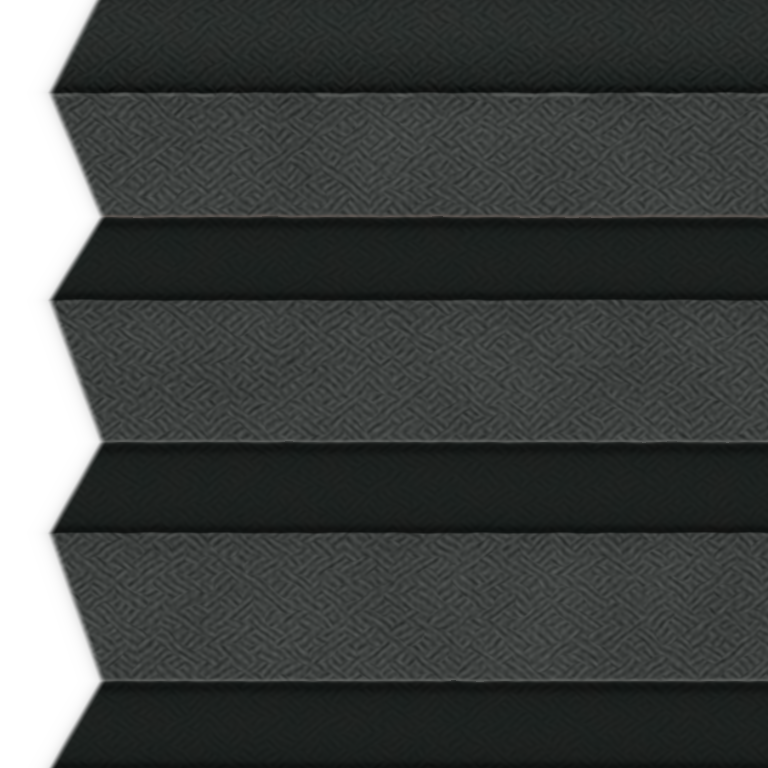
Reproduce this texture procedurally as a WebGL 1 fragment shader.

```glsl
precision highp float;
// A pleated charcoal blind on white: woven lit panels alternate with shaded ones.
// Each pleat runs valley - crest - valley; the folds are spaced by a formula in n
// and the zigzag side, the fold lines and the weave all follow from them.

#define PLEATS 4
#define CREST_X 0.068
#define VALLEY_X 0.135
#define LIT_COLOR vec3(0.236, 0.248, 0.242)
#define SHADE_COLOR vec3(0.108, 0.124, 0.117)
#define LINE_COLOR vec3(0.40, 0.41, 0.40)
#define LINE_WIDTH 0.0024
#define STRAND_PITCH 0.0096
#define WEAVE_DEPTH 0.075
#define EDGE_SOFTNESS 0.0065

uniform vec2 u_resolution;

vec2 gradient(vec2 cell) {
  vec2 q = fract(cell * vec2(0.1031, 0.1137));
  q += dot(q, q.yx + 33.33);
  float angle = 6.2832 * fract((q.x + q.y) * q.x * 7.13);
  return vec2(cos(angle), sin(angle));
}

// Gradient noise, roughly -0.7 to 0.7
float noise(vec2 p) {
  vec2 i = floor(p), f = fract(p);
  vec2 w = f * f * f * (f * (f * 6.0 - 15.0) + 10.0);
  vec2 r = vec2(1.0, 0.0);
  float low = mix(dot(gradient(i), f), dot(gradient(i + r), f - r), w.x);
  float high = mix(dot(gradient(i + r.yx), f - r.yx), dot(gradient(i + 1.0), f - 1.0), w.x);
  return mix(low, high, w.y);
}

// Fold heights measured down from the top, with uneven spacing
float valleyAt(float n) {
  return -0.01 + n * (0.2926 + (n - 1.0) * (0.00015 + 0.003 * (n - 2.0)));
}

float crestAt(float n) {
  return 0.121 + n * (0.27 + (n - 1.0) * (0.0165 - 0.00467 * (n - 2.0)));
}

float ridge(float d, float width) {
  return exp(-d * d / (width * width));
}

// Short strands on two diagonals, swapped in small irregular patches
float weave(vec2 p) {
  vec2 q = p / STRAND_PITCH;
  float rise = 0.62 * q.x + 0.78 * q.y;
  float fall = 0.62 * q.x - 0.78 * q.y;
  float drift = 0.5 * noise(q * 0.33 + 40.0);
  float strandA = cos(6.2832 * (rise + drift)) * (0.75 + noise(vec2(rise, fall * 0.6)));
  float strandB = cos(6.2832 * (fall - drift)) * (0.75 + noise(vec2(fall, rise * 0.6) + 17.0));
  float patches = smoothstep(-0.12, 0.12, noise(q * vec2(0.32, 0.42) + 9.0));
  return 0.6 * mix(strandA, strandB, patches) + 0.7 * noise(q * 1.3 + 70.0);
}

void main() {
  vec2 uv = gl_FragCoord.xy / u_resolution;
  float pixel = 1.0 / u_resolution.y;
  float down = 1.0 - uv.y + 0.0016 * noise(vec2(uv.x * 28.0, uv.y * 9.0));

  // Find the pleat holding this point
  float n = 0.0;
  for (int i = 1; i < PLEATS; i++) {
    if (down >= valleyAt(float(i))) n = float(i);
  }
  float top = valleyAt(n), crest = crestAt(n), bottom = valleyAt(n + 1.0);
  float blur = max(0.0016, pixel);
  float lit = smoothstep(-blur, blur, down - crest);
  float first = 1.0 - step(0.5, n);

  // Shaded panel: darkest at its folds, the first one paler and more textured
  float across = clamp((down - top) / (crest - top), 0.0, 1.0);
  float belly = 4.0 * across * (1.0 - across);
  vec3 shade = SHADE_COLOR * (0.88 + 0.17 * belly);
  shade += first * 0.06 * (1.0 - across * across);
  shade *= 1.0 - 0.35 * ridge(down - crest + 0.004, 0.006);
  shade *= 1.0 - 0.3 * (1.0 - first) * ridge(down - top - 0.009, 0.007);

  // Lit panel, with a slow unevenness and a slight falloff at the crest
  float along = clamp((down - crest) / (bottom - crest), 0.0, 1.0);
  vec3 face = LIT_COLOR * (0.97 + 0.06 * smoothstep(0.0, 0.25, along));
  face *= 1.0 + 0.08 * noise(uv * 9.0);

  // Cloth
  float depth = mix(mix(0.014, 0.034, first), WEAVE_DEPTH, lit);
  vec3 color = mix(shade, face, lit) + depth * weave(uv);
  color.r += 0.012 * noise(uv * 24.0 + 5.0) * (1.0 - lit);

  // Worn fold lines: steady in the valleys, broken on the crests
  float wear = 0.75 + 0.5 * noise(vec2(uv.x * 60.0, n * 7.0 + 3.0));
  float valleyGap = min(abs(down - top + 0.001), abs(down - bottom + 0.001));
  float width = max(LINE_WIDTH, pixel);
  float warm = 1.0 - smoothstep(0.35, 0.45, down);
  vec3 lineColor = LINE_COLOR + warm * vec3(0.01, -0.04, -0.05);
  color = mix(color, lineColor, 0.8 * wear * ridge(valleyGap, width));
  float broken = smoothstep(-0.1, 0.35, noise(vec2(uv.x * 34.0, n * 5.0 + 0.4)));
  float crestLine = ridge(down - crest - 0.003, width) * mix(0.25, 0.65, first);
  color = mix(color, LINE_COLOR, crestLine * (0.2 + 0.8 * broken));

  // Zigzag side against white, with a soft grey rim
  float reach = down < crest ? across : 1.0 - along;
  float inside = 0.9 * (uv.x - mix(VALLEY_X, CREST_X, reach));
  float cover = smoothstep(-EDGE_SOFTNESS, 0.6 * EDGE_SOFTNESS, inside);
  float halo = 0.2 * exp(min(inside, 0.0) / EDGE_SOFTNESS);
  gl_FragColor = vec4(mix(vec3(1.0 - halo), color, cover), 1.0);
}
```
